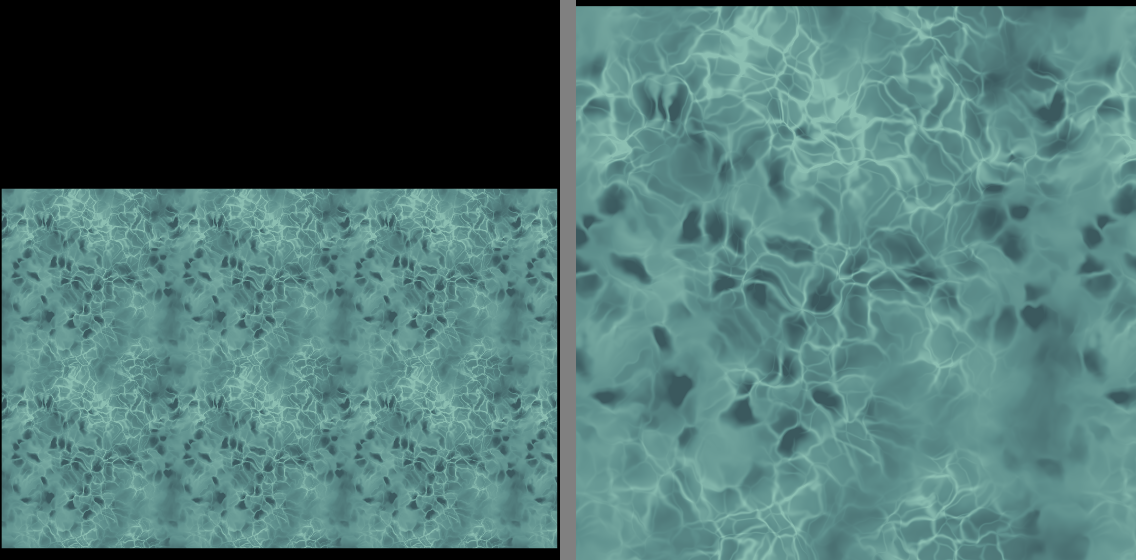
Left: the whole. Right: its middle third, enlarged.
Reproduce this texture procedurally as a WebGL 1 fragment shader.

```glsl
precision highp float;

// Rippled teal water: a seamless tile repeated across a panel on black.
// Warped cellular noise gives the pale vein network and the dark pools;
// wrapped value noise clouds the surface and breaks up the veins.

uniform vec2 u_resolution;

const vec2 PANEL_MIN = vec2(0.003, 0.021);
const vec2 PANEL_MAX = vec2(0.995, 0.663);
const vec2 TILE_SIZE = vec2(0.306, 0.3235);

const vec3 DEEP_TEAL = vec3(0.23, 0.35, 0.37);
const vec3 MID_TEAL  = vec3(0.365, 0.56, 0.55);
const vec3 PALE_TEAL = vec3(0.55, 0.75, 0.70);

vec2 hash2(vec2 p) {
  vec3 q = fract(p.xyx * vec3(0.1031, 0.1030, 0.0973));
  q += dot(q, q.yzx + 33.33);
  return fract((q.xx + q.yz) * q.zy);
}

// Value noise that wraps after `period` lattice steps.
float wrappedNoise(vec2 tile, vec2 period, float seed) {
  vec2 p = tile * period;
  vec2 i = floor(p);
  vec2 f = fract(p);
  f = f * f * (3.0 - 2.0 * f);
  vec2 lo = mod(i, period) + seed;
  vec2 hi = mod(i + 1.0, period) + seed;
  float bottom = mix(hash2(lo).x, hash2(vec2(hi.x, lo.y)).x, f.x);
  float top = mix(hash2(vec2(lo.x, hi.y)).x, hash2(hi).x, f.x);
  return mix(bottom, top, f.y);
}

float clouds(vec2 tile, vec2 period, float seed) {
  float sum = 0.0;
  float weight = 0.5;
  for (int octave = 0; octave < 4; octave++) {
    sum += weight * wrappedNoise(tile, period, seed);
    period *= 2.0;
    seed += 17.0;
    weight *= 0.5;
  }
  return sum / 0.9375;
}

// Wrapped cellular noise: nearest distance, second distance, cell value.
vec3 wrappedCells(vec2 tile, vec2 period, float seed) {
  vec2 p = tile * period;
  vec2 i = floor(p);
  vec3 result = vec3(8.0, 8.0, 0.0);
  for (int y = -1; y <= 1; y++) {
    for (int x = -1; x <= 1; x++) {
      vec2 cell = i + vec2(float(x), float(y));
      vec2 key = mod(cell, period) + seed;
      float d = length(cell + hash2(key) - p);
      if (d < result.x) {
        result = vec3(d, result.x, hash2(key + 71.0).y);
      } else {
        result.y = min(result.y, d);
      }
    }
  }
  return result;
}

float veins(vec3 cells, float width) {
  float ridge = 1.0 - smoothstep(0.0, width, cells.y - cells.x);
  return ridge * ridge;
}

float pools(vec3 cells) {
  float core = 1.0 - smoothstep(0.1, 0.65, cells.x);
  float rim = smoothstep(0.0, 0.3, cells.y - cells.x);
  return core * rim * smoothstep(0.15, 0.9, cells.z);
}

vec2 warp(vec2 tile, vec2 period, float amount) {
  vec2 offset = vec2(clouds(tile, period, 5.0), clouds(tile, period, 43.0));
  return tile + amount * (offset - 0.5);
}

float waterTone(vec2 tile) {
  vec2 bent = warp(tile, vec2(9.0), 0.11);
  vec3 broad = wrappedCells(bent, vec2(15.0, 16.0), 11.0);
  vec3 fine = wrappedCells(bent, vec2(24.0, 25.0), 97.0);

  // Patches where the veins show and where the pools gather.
  float veinPatch = smoothstep(0.32, 0.72, clouds(tile, vec2(5.0), 131.0));
  float poolPatch = smoothstep(0.35, 0.70, clouds(tile, vec2(4.0), 211.0));

  float tone = 0.48 + 0.75 * (clouds(bent, vec2(8.0), 307.0) - 0.5);
  tone += veinPatch * (0.40 * veins(broad, 0.28) + 0.20 * veins(fine, 0.32));
  tone -= (0.12 + 0.55 * poolPatch) * pools(broad);
  tone -= 0.14 * poolPatch * pools(fine);
  return clamp(tone, 0.0, 1.0);
}

vec3 waterColor(float tone) {
  vec3 shade = mix(DEEP_TEAL, MID_TEAL, min(tone * 2.0, 1.0));
  return mix(shade, PALE_TEAL, max(tone * 2.0 - 1.0, 0.0));
}

float panelMask(vec2 uv, vec2 edge) {
  vec2 inside = smoothstep(PANEL_MIN - edge, PANEL_MIN + edge, uv)
              * (1.0 - smoothstep(PANEL_MAX - edge, PANEL_MAX + edge, uv));
  return inside.x * inside.y;
}

void main() {
  vec2 uv = gl_FragCoord.xy / u_resolution;
  vec2 tile = (uv - PANEL_MIN) / TILE_SIZE;
  vec3 color = waterColor(waterTone(tile)) * panelMask(uv, 0.7 / u_resolution);
  gl_FragColor = vec4(color, 1.0);
}
```
